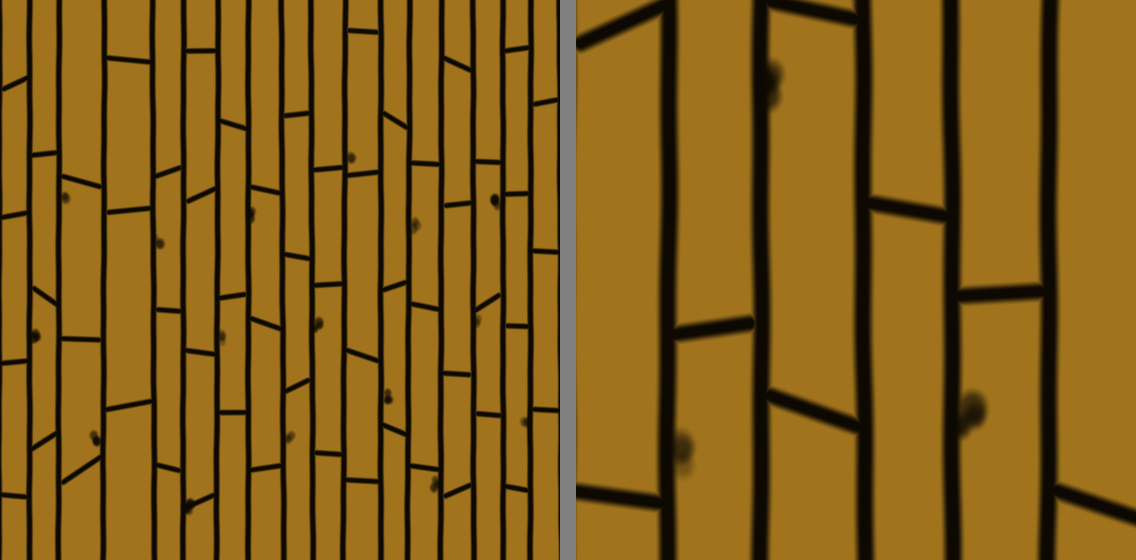
Left: the whole. Right: its middle third, enlarged.
This texture is drawn by a three.js fragment shader. Its source:

```glsl
// Ochre bamboo-like stalks with dark upright seams, slanted joints and soft spots.
varying vec2 vUv;

float hash(vec2 p) {
  return fract(sin(dot(p, vec2(127.1, 311.7))) * 43758.545);
}

// Horizontal place of seam i at height y: two wide stalks at left, slight lean and wobble
float seamX(float i, float y) {
  float t = i / 17.0;
  float base = 0.0552 * i + 0.064 * smoothstep(1.9, 4.1, i) - 0.009 * sin(6.2832 * t);
  float inner = step(0.5, i) * step(i, 16.5);
  float jitter = 0.009 * (hash(vec2(i, 3.0)) - 0.5) * inner;
  float lean = 0.009 * (hash(vec2(i, 8.0)) - 0.5) * (y - 0.5);
  float wobble = 0.0004 * sin(y * 23.0 + i * 2.3) + 0.0003 * sin(y * 61.0 + i * 4.1);
  return base - 0.0015 + jitter + lean + wobble;
}

float segmentDistance(vec2 p, vec2 a, vec2 b) {
  vec2 ab = b - a;
  return length(p - a - ab * clamp(dot(p - a, ab) / dot(ab, ab), 0.0, 1.0));
}

// Nearest joint across the stalk that starts at seam i
float jointDistance(vec2 p, float i) {
  float left = seamX(i, p.y);
  float right = seamX(i + 1.0, p.y);
  float spacing = 0.2 + seamX(i + 1.0, 0.5) - seamX(i, 0.5);
  float phase = 0.85 * fract(i * 0.618);
  float d = 1.0;
  for (int k = 0; k < 4; k++) {
    vec2 id = vec2(i, float(k) + 20.0);
    float y = 0.09 + spacing * (float(k) + phase + 0.25 * (hash(id) - 0.5));
    float tilt = 2.0 * hash(id + 31.0) - 1.0;
    float rise = (0.65 * tilt * abs(tilt) - 0.05) * (right - left) * 0.5;
    vec2 a = vec2(left + 0.009 * hash(id + 47.0), y - rise);
    vec2 b = vec2(right - 0.009 * hash(id + 59.0), y + rise);
    if (y < 0.95) d = min(d, segmentDistance(p, a, b));
  }
  return d;
}

// Light left over under a smudge of three blurred discs, mostly beside seam i
float spotLight(vec2 p, float i) {
  float y = 0.08 + 0.75 * fract(i * 0.382 + 0.15 * hash(vec2(i, 73.0)));
  float side = hash(vec2(i, 71.0)) < 0.35 ? -1.0 : 1.0;
  float reach = mix(0.007, 0.014, hash(vec2(i, 75.0)));
  vec2 center = vec2(seamX(i, y) + side * reach, y);
  float strength = mix(0.55, 1.0, mod(i, 2.0));
  float light = 1.0;
  for (int k = 0; k < 3; k++) {
    vec2 id = vec2(i, float(k) + 83.0);
    vec2 offset = vec2(hash(id), hash(id + 13.0)) - 0.5;
    float radius = mix(0.006, 0.009, hash(id + 29.0));
    float d = length((p - center - offset * vec2(0.010, 0.017)) * vec2(1.0, 0.85));
    float alpha = strength * mix(0.5, 1.0, hash(id + 37.0));
    light *= 1.0 - alpha * (1.0 - smoothstep(radius - 0.004, radius + 0.003, d));
  }
  return light;
}

void main() {
  vec2 p = vUv;
  float d = 1.0;
  for (int n = 0; n < 18; n++) {
    float i = float(n);
    d = min(d, abs(p.x - seamX(i, p.y)));
    if (n < 17) d = min(d, jointDistance(p, i) + 0.0004);
  }
  float light = smoothstep(0.0023, 0.0077, d);
  for (int n = 1; n < 17; n++) {
    light *= spotLight(p, float(n));
  }

  vec3 ink = vec3(0.05, 0.037, 0.008);
  vec3 ochre = vec3(0.63, 0.45, 0.11);
  gl_FragColor = vec4(mix(ink, ochre, light), 1.0);
}
```
